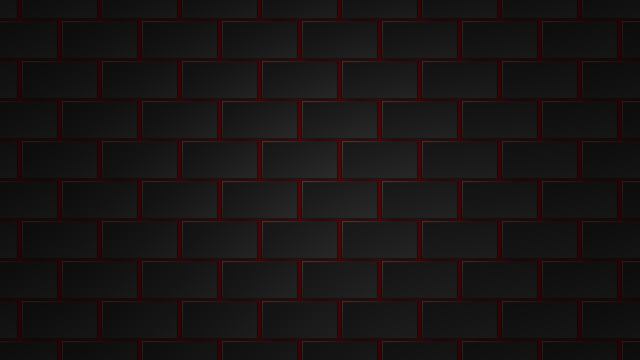
Reproduce this pattern procedurally as a Shadertoy shader.

```glsl
float boxDistance(vec2 p, vec2 halfSize) {
    vec2 d = abs(p) - halfSize;
    return length(max(d, 0.0)) + min(max(d.x, d.y), 0.0);
}

void mainImage(out vec4 fragColor, in vec2 fragCoord) {
    vec2 uv = fragCoord / iResolution.xy;
    float pixel = 9.0 / iResolution.y;

    // Running bond: 8 bricks across, 9 rows down, each cell 2 x 1
    vec2 grid = vec2(uv.x * 8.0 + 0.007, (1.0 - uv.y) * 9.0 + 0.006);
    float row = floor(grid.y + 0.5);
    vec2 cell = vec2(fract(grid.x - 0.25 + 0.5 * mod(row, 2.0)) - 0.5, grid.y - row);
    cell.x *= 2.0;
    vec2 halfSize = vec2(0.935, 0.464);
    float dist = boxDistance(cell, halfSize);

    // Soft pool of light around the middle
    vec2 fromCentre = (uv - vec2(0.52, 0.5)) * vec2(16.0 / 9.0, 1.0);
    float light = 0.48 + 0.52 * exp(-4.0 * dot(fromCentre, fromCentre));

    // Red glow in the joints, strongest where joints meet
    vec2 gap = max(abs(cell) - halfSize, 0.0) / (vec2(1.0, 0.5) - halfSize);
    float crossing = 0.5 + 0.5 * cos(6.28318 * cell.x);
    float upright = smoothstep(0.0, 0.9, gap.x);
    float level = smoothstep(0.0, 0.8, gap.y) * mix(0.35, 0.85, crossing);
    float glow = max(upright, level);
    vec3 joint = mix(vec3(0.11, 0.055, 0.055), vec3(0.35, 0.015, 0.02), glow) * light;

    // Brick face brightens towards its lower right
    vec2 face = clamp(cell / halfSize * 0.5 + 0.5, 0.0, 1.0);
    float slope = 0.5 * (face.x + face.y);
    vec3 brick = vec3(mix(0.095, 0.17, pow(slope, 1.4)));

    // Thin bevel light, fading away from the upper left corner
    vec2 inset = cell + halfSize;
    vec2 rim = 1.0 - smoothstep(vec2(0.025 - 0.5 * pixel), vec2(0.025 + 0.5 * pixel), inset);
    float bevel = max(rim.x * (1.0 - 0.85 * face.y), rim.y * (1.0 - smoothstep(0.0, 0.8, face.x)));
    brick += 0.17 * bevel;

    float cover = 1.0 - smoothstep(-0.5 * pixel, 0.5 * pixel, dist);
    fragColor = vec4(mix(joint, brick * light, cover), 1.0);
}
```
